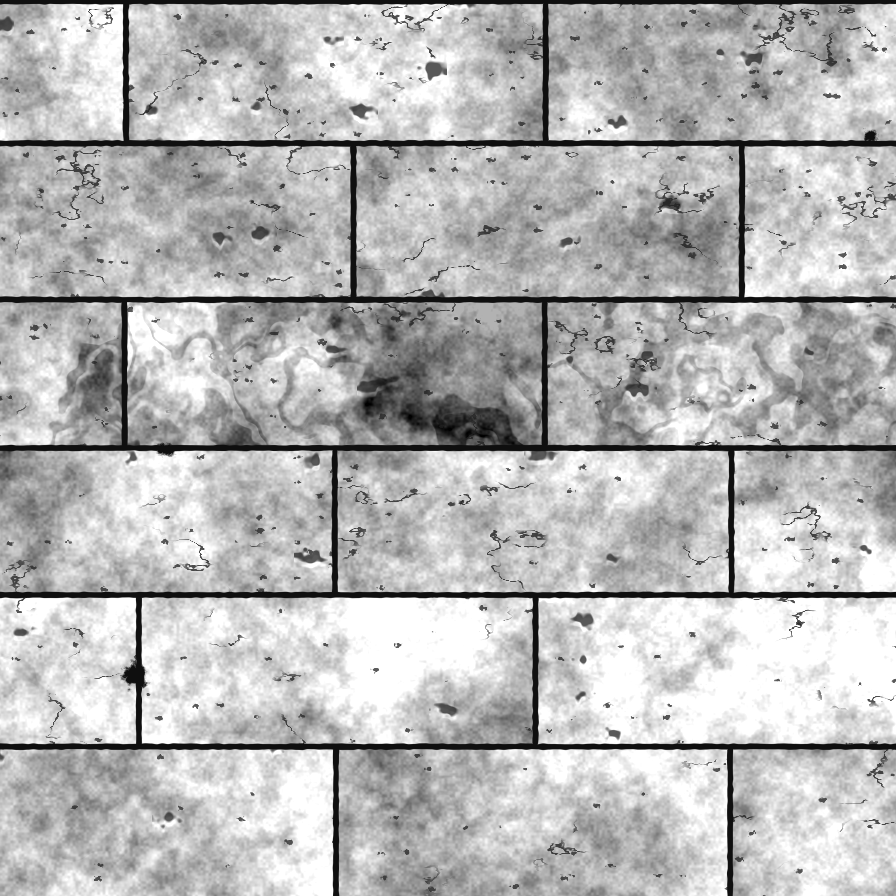
Give the GLSL for this texture, as a WebGL 2 fragment shader.

```glsl
#version 300 es
precision highp float;

uniform vec2 u_resolution;
out vec4 fragColor;

const int ROWS = 6;
const float JOINT_HALF_WIDTH = 0.0031;
const vec3 JOINT_COLOR = vec3(0.06);
const vec3 PIT_COLOR = vec3(0.13);

// Horizontal joints from bottom to top, and the two upright joints of each row
const float ROW_EDGES[7] = float[7](-0.01, 0.1667, 0.336, 0.5, 0.6655, 0.84, 0.9985);
const vec2 UPRIGHTS[6] = vec2[6](
    vec2(0.375, 0.815), vec2(0.155, 0.5977), vec2(0.3737, 0.8164),
    vec2(0.139, 0.608), vec2(0.3945, 0.828), vec2(0.1406, 0.609));

// Finish of each row: tone, blotch contrast, crack amount, vein amount
const vec4 FINISH[6] = vec4[6](
    vec4(0.82, 0.95, 0.15, 0.05), vec4(0.86, 1.0, 0.2, 0.05),
    vec4(0.84, 0.9, 0.35, 0.05), vec4(0.85, 1.0, 0.3, 0.22),
    vec4(0.79, 0.65, 0.6, 0.04), vec4(0.84, 0.75, 1.0, 0.06));

float hash(vec2 p) {
    vec3 q = fract(vec3(p.xyx) * 0.1031);
    q += dot(q, q.yzx + 33.33);
    return fract((q.x + q.y) * q.z);
}

float noise(vec2 p) {
    vec2 cell = floor(p);
    vec2 f = fract(p);
    f = f * f * (3.0 - 2.0 * f);
    float low = mix(hash(cell), hash(cell + vec2(1, 0)), f.x);
    float high = mix(hash(cell + vec2(0, 1)), hash(cell + vec2(1, 1)), f.x);
    return mix(low, high, f.y);
}

float fbm(vec2 p, int octaves) {
    float sum = 0.0, weight = 0.5, total = 0.0;
    for (int i = 0; i < octaves; i++) {
        sum += weight * noise(p);
        total += weight;
        p = mat2(1.6, 1.2, -1.2, 1.6) * p + 7.3;
        weight *= 0.55;
    }
    return sum / total;
}

// Thin band along the middle level of a noise field
float contour(float field, float width) {
    return 1.0 - smoothstep(width * 0.3, width, abs(field - 0.5));
}

// Soft spot with a ragged outline
float stain(vec2 p, vec2 center, vec2 size, float raggedness, float frequency) {
    float d = length((p - center) / size);
    d += raggedness * (fbm(p * frequency, 5) - 0.5);
    return 1.0 - smoothstep(0.65, 1.15, d);
}

// Sparse ragged holes, at most one per cell
float pits(vec2 p, float density) {
    vec2 cell = floor(p);
    vec2 center = cell + 0.35 + 0.3 * vec2(hash(cell + 3.1), hash(cell + 8.7));
    float radius = mix(0.08, 0.26, hash(cell + 5.3));
    float d = length((p - center) * vec2(0.75, 1.3)) + 0.35 * (noise(p * 6.0) - 0.5);
    return (1.0 - smoothstep(radius - 0.07, radius + 0.07, d)) * step(hash(cell), density);
}

float stoneTone(vec2 p, vec4 finish) {
    float tone = finish.x + finish.y * (fbm(p * 8.0, 6) - 0.5);
    tone += 0.38 * (fbm(p * 70.0, 3) - 0.5);
    tone += 0.13 * (noise(p * 330.0) - 0.5);

    // Cloudy grey flecks and winding veins
    tone -= 0.13 * smoothstep(0.55, 0.7, fbm(p * 22.0 + 40.0, 4));
    vec2 warp = vec2(fbm(p * 9.0, 4), fbm(p * 9.0 + 19.0, 4));
    tone -= finish.w * contour(fbm(p * 6.0 + warp * 3.0, 4), 0.09);
    return min(tone, 1.0);
}

float cracks(vec2 p, float amount) {
    float line = contour(fbm(p * vec2(10.0, 17.0) + 61.0, 6), 0.013);
    float region = smoothstep(0.68 - 0.22 * amount, 0.8 - 0.2 * amount, noise(p * 13.0 + 5.0));
    float gaps = smoothstep(0.3, 0.5, noise(p * 60.0));
    return line * region * gaps;
}

void main() {
    vec2 uv = gl_FragCoord.xy / u_resolution;
    float pixel = 1.0 / min(u_resolution.x, u_resolution.y);

    // Find the row, the tile and the nearest joint
    int row = 0;
    float jointDistance = 1.0;
    for (int i = 0; i <= ROWS; i++) {
        if (i < ROWS && uv.y > ROW_EDGES[i]) row = i;
        jointDistance = min(jointDistance, abs(uv.y - ROW_EDGES[i]));
    }
    vec2 uprights = UPRIGHTS[row];
    vec2 gaps = abs(uv.x - uprights);
    jointDistance = min(jointDistance, min(gaps.x, gaps.y));
    float column = step(uprights.x, uv.x) + step(uprights.y, uv.x);
    vec2 tile = vec2(column, float(row));
    vec2 p = uv + 9.0 * vec2(hash(tile + 2.0), hash(tile + 11.0));

    // Stone with one dark and one bleached tile
    vec4 finish = FINISH[row];
    float tone = stoneTone(p, finish);
    float middle = float(column == 1.0);
    tone -= 0.3 * middle * float(row == 3) * stain(uv, vec2(0.53, 0.6), vec2(0.13, 0.11), 2.2, 14.0);
    tone += 0.2 * middle * float(row == 1) * stain(uv, vec2(0.46, 0.29), vec2(0.11, 0.08), 1.8, 14.0);

    // Cracks and pits with a lit lower rim
    float wear = 0.04 + 0.06 * finish.z;
    float holes = max(pits(p * 26.0, wear), pits(p * 75.0 + 31.0, wear));
    float rim = pits(p * 26.0 + vec2(0.0, 0.14), wear);
    vec3 color = vec3(clamp(tone + 0.16 * rim, 0.0, 1.0));
    color = mix(color, PIT_COLOR, 0.75 * holes);
    color = mix(color, PIT_COLOR, 0.8 * cracks(p, finish.z));

    // Dark joints and chips along them
    float edge = jointDistance + 0.0012 * (noise(uv * 160.0) - 0.5);
    float joint = 1.0 - smoothstep(JOINT_HALF_WIDTH - pixel * 0.6, JOINT_HALF_WIDTH + pixel * 0.8, edge);
    float chips = stain(uv, vec2(0.151, 0.246), vec2(0.014), 1.4, 140.0);
    chips = max(chips, stain(uv, vec2(0.184, 0.498), vec2(0.011, 0.008), 1.4, 140.0));
    chips = max(chips, stain(uv, vec2(0.972, 0.847), vec2(0.009), 1.6, 140.0));
    color = mix(color, JOINT_COLOR, max(joint, chips));

    fragColor = vec4(color, 1.0);
}
```
